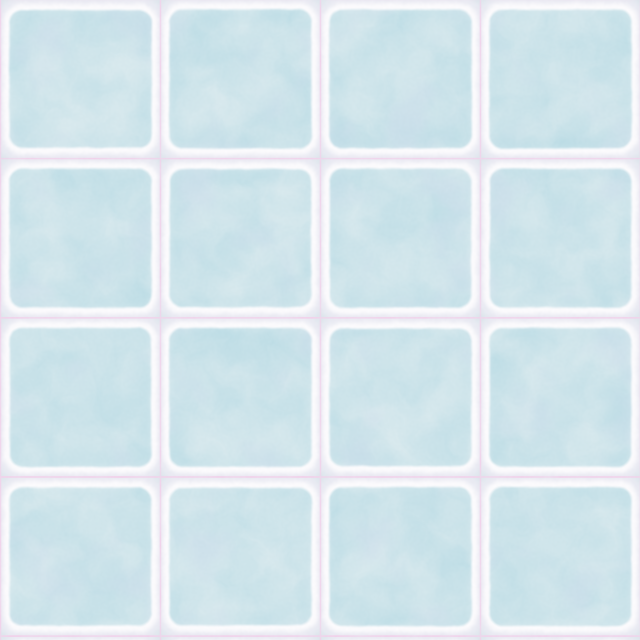
Write a Shadertoy shader that draws this pattern.

```glsl
// Pale blue glazed square tiles with glowing white rims and thin pink grout lines.

const float TILES = 4.0;
const vec2 GRID_SHIFT = vec2(0.003, 0.024);
const vec2 GRID_PITCH = vec2(1.0, 0.995);
const vec2 TILE_HALF = vec2(0.447, 0.438);
const float CORNER_RADIUS = 0.085;
const float LINE_HALF = 0.0055;

const vec3 GLAZE_LIGHT = vec3(0.845, 0.912, 0.930);
const vec3 GLAZE_DEEP = vec3(0.735, 0.862, 0.897);
const vec3 GLAZE_VIOLET = vec3(0.800, 0.868, 0.920);
const vec3 RIM_WHITE = vec3(0.985, 0.982, 0.990);
const vec3 GROUT_LAVENDER = vec3(0.915, 0.922, 0.952);
const vec3 GROUT_BLUE = vec3(0.860, 0.905, 0.925);
const vec3 LINE_PINK = vec3(0.945, 0.825, 0.920);

// Integer lattice hash, returns two values in 0..1
vec2 hash2(vec2 cell) {
    uvec2 q = uvec2(ivec2(floor(cell))) * uvec2(1597u, 3812u + 1u);
    uint n = (q.x ^ q.y) * 74897u;
    n = (n ^ (n >> 15)) * 48271u;
    n ^= n >> 13;
    return vec2(n & 65535u, (n * 16807u) >> 16) / 65535.0;
}

float cornerSlope(vec2 cell, vec2 corner, vec2 f) {
    float angle = 6.2832 * hash2(cell + corner).x;
    return dot(vec2(cos(angle), sin(angle)), f - corner);
}

// Gradient noise, roughly -0.7..0.7
float gradientNoise(vec2 p) {
    vec2 cell = floor(p), f = p - cell;
    vec2 u = f * f * f * (f * (f * 6.0 - 15.0) + 10.0);
    float low = mix(cornerSlope(cell, vec2(0, 0), f), cornerSlope(cell, vec2(1, 0), f), u.x);
    float high = mix(cornerSlope(cell, vec2(0, 1), f), cornerSlope(cell, vec2(1, 1), f), u.x);
    return mix(low, high, u.y);
}

float fbm(vec2 p, int octaves) {
    float sum = 0.0, amplitude = 1.0;
    for (int i = 0; i < octaves; i++) {
        sum += amplitude * gradientNoise(p);
        p = mat2(0.8, 0.6, -0.6, 0.8) * p * 2.03 + 17.3;
        amplitude *= 0.5;
    }
    return sum;
}

float roundedBox(vec2 p, vec2 halfSize, float radius) {
    vec2 q = abs(p) - halfSize + radius;
    return length(max(q, 0.0)) + min(max(q.x, q.y), 0.0) - radius;
}

// Cloudy watercolour glaze; the seed moves the clouds from tile to tile
vec3 glazeColor(vec2 p, vec2 seed, float edgeDist) {
    vec2 q = p + 61.0 * seed;
    vec2 warp = 0.10 * vec2(fbm(q * 5.0, 2), fbm(q * 5.0 + 31.7, 2));
    float cloud = fbm((q + warp) * 3.2, 5);
    float depth = 0.37 + 0.55 * cloud + 0.10 * (seed.x - 0.5);
    depth += 0.16 * smoothstep(-0.13, -0.01, edgeDist);
    vec3 color = mix(GLAZE_LIGHT, GLAZE_DEEP, clamp(depth, 0.0, 1.0));
    float violet = smoothstep(0.0, 0.7, fbm(q * 2.3 + 9.1, 3));
    return mix(color, GLAZE_VIOLET, 0.55 * violet);
}

// White rim cooling to lavender, then blue grey at the crossings
vec3 groutColor(vec2 p, float edgeDist) {
    float mottling = fbm(p * 14.0, 3);
    float fade = smoothstep(0.012, 0.062, edgeDist + 0.008 * mottling);
    vec3 color = mix(RIM_WHITE, GROUT_LAVENDER, fade);
    return mix(color, GROUT_BLUE, smoothstep(0.055, 0.115, edgeDist));
}

// Antialiased grid line at whole coordinates
float gridLine(float coord, float halfWidth, float pixel) {
    float dist = abs(fract(coord + 0.5) - 0.5);
    float soft = max(pixel, 0.004);
    return 1.0 - smoothstep(halfWidth - 0.5 * soft, halfWidth + 0.5 * soft, dist);
}

void mainImage(out vec4 fragColor, in vec2 fragCoord) {
    float pixel = TILES / iResolution.y;
    vec2 p = (fragCoord * pixel - GRID_SHIFT) / GRID_PITCH;
    vec2 tile = floor(p), local = fract(p) - 0.5;
    vec2 seed = hash2(tile + 7.0);

    // Slightly uneven tile outline
    float wobble = 0.005 * fbm(p * 8.0 + 5.0, 3);
    vec2 halfSize = TILE_HALF + 0.005 * (seed.yx - 0.5);
    float edgeDist = roundedBox(local, halfSize, CORNER_RADIUS) + wobble;

    // Glaze with a soft bloom into the rim
    float rim = smoothstep(-0.016, max(0.010, pixel - 0.016), edgeDist);
    float bloom = 0.22 * exp(min(edgeDist, 0.0) / 0.018);
    vec3 glaze = mix(glazeColor(p, seed, edgeDist), RIM_WHITE, bloom);
    vec3 color = mix(glaze, groutColor(p, edgeDist), rim);

    // Pink grout lines with a faint halo and uneven strength
    vec2 lineDist = abs(fract(p + 0.5) - 0.5);
    float halo = exp(-min(lineDist.x, lineDist.y) / 0.012);
    float line = max(gridLine(p.x, LINE_HALF, pixel), gridLine(p.y, LINE_HALF, pixel));
    float strength = clamp(0.82 + 0.35 * fbm(p * 6.0 + 3.0, 2), 0.0, 1.0);
    color = mix(color, LINE_PINK, max(0.16 * halo, line * strength));

    // Fine paper grain
    color += 0.006 * gradientNoise(p * 45.0);
    fragColor = vec4(clamp(color, 0.0, 1.0), 1.0);
}
```
